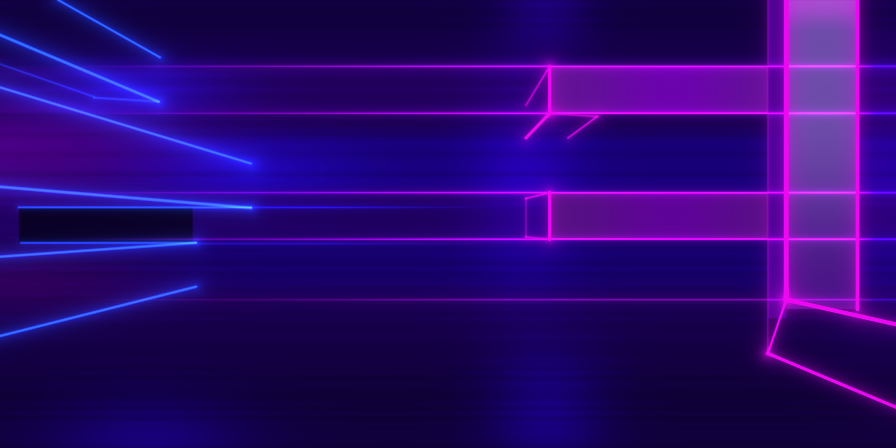
Give the GLSL for this background, as a Shadertoy shader.

```glsl
float hash(float n) { return fract(sin(n * 91.7) * 4375.5); }

float streakNoise(float y) {
    float i = floor(y), f = fract(y);
    return mix(hash(i), hash(i + 1.0), f * f * (3.0 - 2.0 * f));
}

float spot(vec2 p, vec2 centre, vec2 size) {
    vec2 d = (p - centre) / size;
    return exp(-dot(d, d));
}

// Soft interval: one between lo and hi
float band(float v, float lo, float hi, float soft) {
    return smoothstep(lo - soft, lo + soft, v) * (1.0 - smoothstep(hi - soft, hi + soft, v));
}

float box(vec2 p, vec2 lo, vec2 hi) {
    float aa = 0.7 / iResolution.y;
    return band(p.x, lo.x, hi.x, aa) * band(p.y, lo.y, hi.y, aa);
}

// Neon tube: crisp core plus a falling halo
float tube(vec2 p, vec2 a, vec2 b, float width, float halo) {
    vec2 ab = b - a;
    float d = length(p - a - ab * clamp(dot(p - a, ab) / dot(ab, ab), 0.0, 1.0));
    float aa = 1.0 / iResolution.y;
    return 1.0 - smoothstep(width - aa, width + aa, d) + 0.42 * exp(-d / halo);
}

vec3 backdrop(vec2 p) {
    vec3 col = mix(vec3(0.06, 0.0, 0.22), vec3(0.10, 0.0, 0.33), smoothstep(0.1, 0.38, p.y));
    col = mix(col, vec3(0.065, 0.0, 0.25), smoothstep(0.83, 0.95, p.y));

    // Horizontal wall strips
    float inner = smoothstep(0.1, 0.6, p.x);
    col = mix(col, vec3(0.14, 0.0, 0.38), 0.8 * band(p.y, 0.747, 0.852, 0.004));
    col = mix(col, vec3(0.09, 0.0, 0.46), inner * band(p.y, 0.57, 0.70, 0.025));
    col = mix(col, vec3(0.12, 0.0, 0.38), band(p.y, 0.466, 0.57, 0.004));
    col = mix(col, vec3(0.08, 0.0, 0.41), inner * band(p.y, 0.36, 0.466, 0.03));

    // Ambient pools of light
    col += vec3(0.18, 0.0, 0.18) * spot(p, vec2(0.0, 0.67), vec2(0.42, 0.10));
    col += vec3(0.08, 0.0, 0.02) * spot(p, vec2(0.0, 0.37), vec2(0.35, 0.07));
    col += vec3(0.02, 0.02, 0.32) * spot(p, vec2(0.31, 0.80), vec2(0.2, 0.06));
    col += vec3(0.02, 0.01, 0.20) * spot(p, vec2(0.55, 0.62), vec2(0.25, 0.07));
    col += vec3(0.03, 0.0, 0.26) * spot(p, vec2(1.22, 0.08), vec2(0.13, 0.15));
    col += vec3(0.03, 0.0, 0.24) * spot(p, vec2(0.33, 0.0), vec2(0.22, 0.12));
    col += vec3(0.04, 0.0, 0.20) * spot(p, vec2(1.22, 0.98), vec2(0.10, 0.09));
    col += vec3(0.05, 0.0, 0.22) * spot(p, vec2(1.17, 0.6), vec2(0.12, 0.25));
    col += vec3(0.06, 0.0, 0.14) * spot(p, vec2(1.98, 0.65), vec2(0.14, 0.35));

    // Dark recess on the left
    float recess = box(p, vec2(0.042, 0.458), vec2(0.43, 0.537));
    col = mix(col, vec3(0.03, 0.0, 0.12), 0.9 * recess);
    return col * (0.93 + 0.14 * streakNoise(p.y * 90.0));
}

void mainImage(out vec4 fragColor, in vec2 fragCoord) {
    vec2 p = fragCoord / iResolution.xy * vec2(2.0, 1.0);
    vec3 col = backdrop(p);

    // Lit panels
    float sheen = spot(p, vec2(1.5, 0.7), vec2(0.16, 1.0));
    vec3 panel = mix(vec3(0.37, 0.08, 0.57), vec3(0.42, 0.01, 0.68), sheen);
    col = mix(col, panel, box(p, vec2(1.227, 0.747), vec2(1.714, 0.852)));
    col = mix(col, panel * 0.88, box(p, vec2(1.227, 0.466), vec2(1.714, 0.57)));

    // Pillar: side face, then front face
    col = mix(col, vec3(0.25, 0.0, 0.58), 0.8 * box(p, vec2(1.714, 0.29), vec2(1.755, 1.0)));
    vec3 front = mix(vec3(0.28, 0.08, 0.52), vec3(0.42, 0.30, 0.66), smoothstep(0.33, 0.75, p.y));
    front = mix(front, vec3(0.66, 0.30, 0.82), smoothstep(0.92, 1.0, p.y));
    col = mix(col, front, box(p, vec2(1.755, 0.31), vec2(1.914, 1.0)));

    // Long horizontal rails, brighter toward the right
    float rails = 0.0;
    for (int i = 0; i < 5; i++) {
        float y = float[5](0.852, 0.747, 0.570, 0.466, 0.331)[i];
        float gain = i == 4 ? 0.5 : 1.0;
        rails += gain * tube(p, vec2(0.1, y), vec2(2.0, y), 0.0015, 0.007);
    }
    float reach = smoothstep(0.3, 1.3, p.x);
    vec3 railColour = mix(vec3(0.72, 0.02, 0.75), vec3(0.25, 0.02, 0.8), smoothstep(1.91, 1.96, p.x));
    col += railColour * rails * mix(0.25, 0.9, reach) * smoothstep(0.1, 0.5, p.x);

    // Blue perspective beams
    float blue = tube(p, vec2(0.13, 1.0), vec2(0.357, 0.872), 0.002, 0.015);
    blue += tube(p, vec2(0.0, 0.922), vec2(0.354, 0.773), 0.003, 0.018);
    blue += tube(p, vec2(0.0, 0.805), vec2(0.56, 0.635), 0.0025, 0.018);
    blue += tube(p, vec2(0.0, 0.583), vec2(0.56, 0.536), 0.003, 0.014);
    blue += tube(p, vec2(0.0, 0.427), vec2(0.4375, 0.458), 0.0025, 0.014);
    blue += tube(p, vec2(0.0, 0.25), vec2(0.4375, 0.36), 0.0025, 0.014);
    blue += 0.7 * tube(p, vec2(0.042, 0.537), vec2(0.56, 0.537), 0.002, 0.006);
    blue += 0.6 * tube(p, vec2(0.047, 0.458), vec2(0.4375, 0.458), 0.002, 0.006);
    blue += 0.3 * tube(p, vec2(0.0, 0.857), vec2(0.21, 0.784), 0.002, 0.01);
    blue += 0.4 * tube(p, vec2(0.21, 0.782), vec2(0.354, 0.773), 0.002, 0.008);
    col += vec3(0.08, 0.32, 0.95) * blue;
    float trail = tube(p, vec2(0.56, 0.537), vec2(1.17, 0.537), 0.0015, 0.006);
    trail += 0.6 * tube(p, vec2(0.44, 0.456), vec2(1.17, 0.456), 0.0015, 0.006);
    col += vec3(0.03, 0.06, 0.5) * trail * (1.0 - smoothstep(0.6, 1.17, p.x));

    // Magenta frames
    float neon = tube(p, vec2(1.755, 0.331), vec2(1.755, 1.0), 0.005, 0.02);
    neon += tube(p, vec2(1.914, 0.31), vec2(1.914, 1.0), 0.0035, 0.016);
    neon += 0.3 * tube(p, vec2(1.714, 0.211), vec2(1.714, 1.0), 0.0015, 0.014);
    neon += tube(p, vec2(1.755, 0.331), vec2(2.0, 0.276), 0.004, 0.015);
    neon += 0.8 * tube(p, vec2(1.755, 0.331), vec2(1.714, 0.211), 0.002, 0.012);
    neon += tube(p, vec2(1.714, 0.211), vec2(2.0, 0.091), 0.003, 0.013);
    neon += 0.95 * tube(p, vec2(1.227, 0.747), vec2(1.227, 0.852), 0.003, 0.014);
    neon += 0.95 * tube(p, vec2(1.227, 0.466), vec2(1.227, 0.57), 0.003, 0.014);
    neon += 0.5 * tube(p, vec2(1.227, 0.852), vec2(1.174, 0.765), 0.002, 0.011);
    neon += 0.9 * tube(p, vec2(1.227, 0.747), vec2(1.174, 0.692), 0.003, 0.013);
    neon += 0.5 * tube(p, vec2(1.227, 0.747), vec2(1.333, 0.74), 0.002, 0.01);
    neon += 0.6 * tube(p, vec2(1.333, 0.74), vec2(1.268, 0.692), 0.002, 0.011);
    neon += 0.3 * tube(p, vec2(1.174, 0.471), vec2(1.174, 0.557), 0.002, 0.01);
    neon += 0.6 * tube(p, vec2(1.174, 0.557), vec2(1.227, 0.57), 0.002, 0.006);
    neon += 0.5 * tube(p, vec2(1.174, 0.471), vec2(1.227, 0.466), 0.002, 0.006);
    col = mix(col, vec3(0.93, 0.03, 0.95), min(neon, 1.0));

    fragColor = vec4(clamp(col, 0.0, 1.0), 1.0);
}
```
